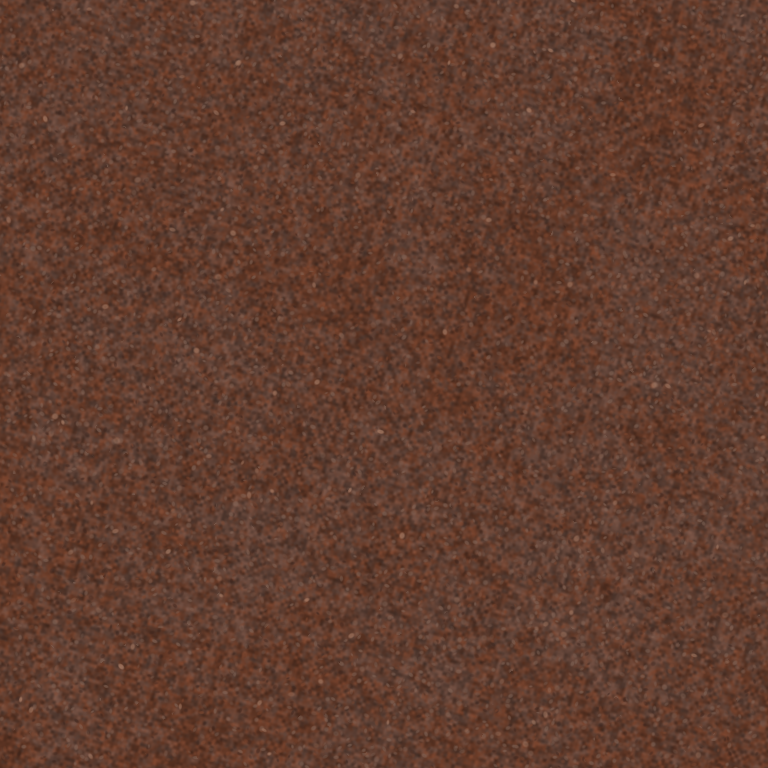
A Shadertoy shader for this texture:

```glsl
float hash(vec2 p) {
    return fract(sin(dot(p, vec2(127.1, 311.7))) * 43758.5453);
}

vec2 hash2(vec2 p) {
    return vec2(hash(p), hash(p + 57.3));
}

mat2 rotation(float angle) {
    float c = cos(angle), s = sin(angle);
    return mat2(c, s, -s, c);
}

float valueNoise(vec2 p) {
    vec2 cell = floor(p), f = fract(p);
    f = f * f * (3.0 - 2.0 * f);
    float low = mix(hash(cell), hash(cell + vec2(1, 0)), f.x);
    float high = mix(hash(cell + vec2(0, 1)), hash(cell + vec2(1, 1)), f.x);
    return mix(low, high, f.y);
}

// Rotated octaves, centred on zero
float fbm(vec2 p, int octaves, float gain) {
    float sum = 0.0, weight = 0.5;
    for (int i = 0; i < octaves; i++) {
        sum += weight * (valueNoise(p) - 0.5);
        p = rotation(0.65) * p * 2.03 + 17.7;
        weight *= gain;
    }
    return sum;
}

// Scattered, randomly turned oval flecks; density is the share of filled cells
float flecks(vec2 p, float density, float radius, float softness) {
    vec2 cell = floor(p);
    float cover = 0.0;
    for (int y = -1; y <= 1; y++) {
        for (int x = -1; x <= 1; x++) {
            vec2 id = cell + vec2(x, y);
            vec2 offset = p - id - hash2(id + 3.1);
            offset = rotation(6.2832 * hash(id + 11.9)) * offset;
            offset.y *= mix(1.0, 1.8, hash(id + 23.4));
            float size = radius * mix(0.55, 1.0, hash(id + 31.8));
            float shape = 1.0 - smoothstep(size - softness, size + softness, length(offset));
            float strength = mix(0.3, 1.0, hash(id + 47.2));
            cover = max(cover, shape * strength * step(hash(id + 71.6), density));
        }
    }
    return cover;
}

void mainImage(out vec4 fragColor, in vec2 fragCoord) {
    vec2 uv = fragCoord / iResolution.y;

    const vec3 rust = vec3(0.392, 0.220, 0.148);
    const vec3 greyBrown = vec3(0.378, 0.262, 0.218);
    const vec3 darkGrain = vec3(0.225, 0.135, 0.110);
    const vec3 orangeGrain = vec3(0.520, 0.290, 0.190);
    const vec3 paleGrain = vec3(0.510, 0.395, 0.340);
    const vec3 paleChip = vec3(0.660, 0.490, 0.400);

    // Cloudy patches, broken up by grain-sized tint changes
    float patches = fbm(uv * 7.0 + 4.2, 5, 0.78);
    float tint = fbm(rotation(0.4) * uv * 120.0 + 9.0, 2, 0.8);
    vec3 color = mix(rust, greyBrown, clamp(0.5 + 0.85 * patches + 1.9 * tint, 0.0, 1.0));

    // Sandy brightness variation
    float coarse = fbm(rotation(0.9) * uv * 85.0, 2, 0.9);
    float fine = valueNoise(rotation(0.3) * uv * 215.0) - 0.5;
    color *= 0.99 + 0.30 * coarse + 0.42 * fine + 0.03 * patches;

    // Small mineral grains
    float paleShare = clamp(0.24 + 0.35 * patches, 0.08, 0.45);
    color = mix(color, darkGrain, 0.50 * flecks(uv * 110.0 + 5.0, 0.20, 0.36, 0.20));
    color = mix(color, orangeGrain, 0.50 * flecks(uv * 115.0 + 41.0, 0.14, 0.38, 0.20));
    color = mix(color, paleGrain, 0.62 * flecks(uv * 118.0 + 83.0, paleShare, 0.42, 0.20));

    // Sparse brighter chips
    color = mix(color, paleChip, 0.75 * flecks(uv * 70.0 + 19.0, 0.035, 0.30, 0.13));

    fragColor = vec4(color, 1.0);
}
```
